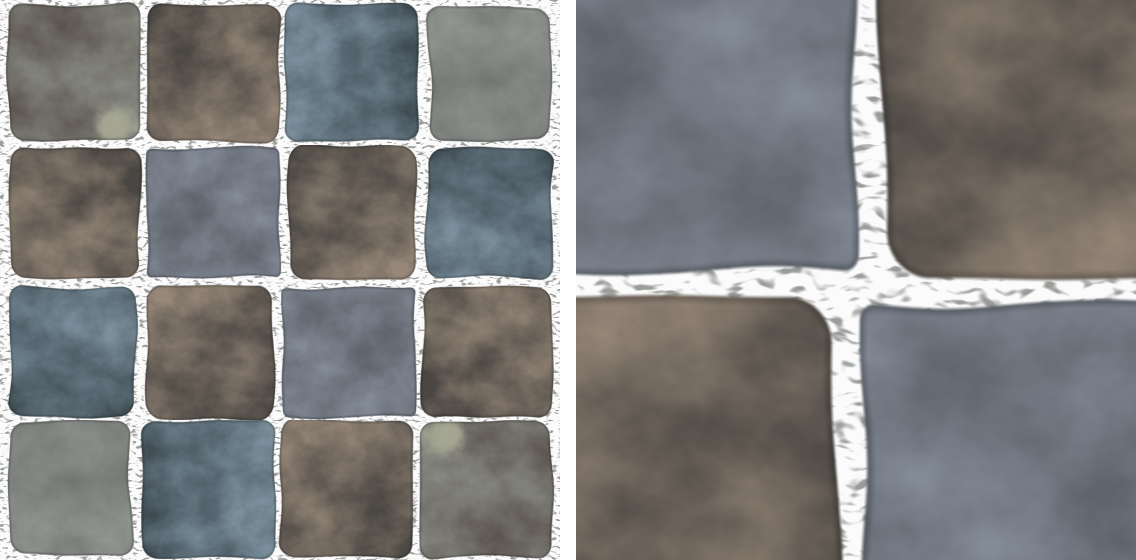
Left, the full canvas; right, a detail of the centre.
Reproduce this pattern procedurally as a WebGL 2 fragment shader.

```glsl
#version 300 es
precision highp float;
// Four by four weathered stone tiles with wavy edges, set in streaky white grout.

uniform vec2 u_resolution;
out vec4 fragColor;

const float TILES = 4.0;
const vec2 PITCH = vec2(0.247, 0.2463);
const float FIRST_ROW = 0.126;
const vec4 ROW_Y = vec4(0.127, 0.371, 0.620, 0.870);   // tile centres, bottom to top
const vec4 ROW_X = vec4(0.125, 0.129, 0.134, 0.134);   // first centre in each row
const float EDGE_WOBBLE = 0.011;
const float WOBBLE_SCALE = 8.0;
const float EDGE_SOFTNESS = 0.0016;
const float RIM_WIDTH = 0.006;
const float RIM_SHADE = 0.76;
const float BLOTCH_SCALE = 11.0;
const vec2 STREAK_SCALE = vec2(80.0, 185.0);
const vec3 GROUT_WHITE = vec3(0.985);
const vec3 GROUT_GREY = vec3(0.60, 0.61, 0.60);
const vec3 LICHEN = vec3(0.67, 0.68, 0.59);
const vec2 LICHEN_CENTER = vec2(0.066, -0.094);

// Stone kinds: 0 taupe, 1 brown, 2 blue, 3 grey, 4 slate.
const vec3 STONE_DARK[5] = vec3[5](
    vec3(0.36, 0.335, 0.31), vec3(0.29, 0.275, 0.26), vec3(0.25, 0.30, 0.33),
    vec3(0.45, 0.465, 0.45), vec3(0.36, 0.38, 0.41));
const vec3 STONE_LIGHT[5] = vec3[5](
    vec3(0.53, 0.535, 0.51), vec3(0.56, 0.505, 0.45), vec3(0.47, 0.55, 0.60),
    vec3(0.57, 0.585, 0.57), vec3(0.52, 0.55, 0.60));

// Upper half of the layout; the lower half is the same turned by 180 degrees.
const int KIND[8] = int[8](0, 1, 2, 3, 1, 4, 1, 2);
const vec2 HALF_SIZE[8] = vec2[8](
    vec2(0.118, 0.123), vec2(0.118, 0.122), vec2(0.118, 0.121), vec2(0.109, 0.120),
    vec2(0.117, 0.116), vec2(0.119, 0.116), vec2(0.113, 0.120), vec2(0.112, 0.116));
const vec2 LIGHT_SLOPE[8] = vec2[8](
    vec2(0.22, -0.10), vec2(0.20, -0.22), vec2(-0.28, -0.05), vec2(0.0, 0.12),
    vec2(-0.20, -0.20), vec2(0.05, 0.05), vec2(0.20, -0.18), vec2(-0.05, -0.26));

vec2 randomGradient(vec2 cell) {
    vec3 h = fract(cell.xyx * vec3(0.1031, 0.1030, 0.0973));
    h += dot(h, h.yzx + 33.33);
    float angle = 6.2832 * fract((h.x + h.y) * h.z);
    return vec2(cos(angle), sin(angle));
}

float gradientNoise(vec2 p) {
    vec2 i = floor(p), f = p - i;
    vec2 u = f * f * f * (f * (f * 6.0 - 15.0) + 10.0);
    vec2 e = vec2(1.0, 0.0);
    float low = mix(dot(randomGradient(i), f),
                    dot(randomGradient(i + e), f - e), u.x);
    float high = mix(dot(randomGradient(i + e.yx), f - e.yx),
                     dot(randomGradient(i + 1.0), f - 1.0), u.x);
    return mix(low, high, u.y);
}

float fractalNoise(vec2 p) {
    float sum = 0.0, amplitude = 1.0;
    for (int octave = 0; octave < 5; octave++) {
        sum += amplitude * gradientNoise(p);
        p = mat2(1.6, 1.2, -1.2, 1.6) * p + 19.7;
        amplitude *= 0.56;
    }
    return sum;
}

float roundedBox(vec2 p, vec2 halfSize, float radius) {
    vec2 q = abs(p) - halfSize + radius;
    return length(max(q, 0.0)) + min(max(q.x, q.y), 0.0) - radius;
}

vec3 groutColor(vec2 uv) {
    vec2 p = uv * STREAK_SCALE;
    p.y += 1.4 * gradientNoise(uv * 45.0);
    float streak = gradientNoise(p + 7.3) + 0.4 * gradientNoise(p * 1.9 + 41.0);
    return mix(GROUT_WHITE, GROUT_GREY, smoothstep(0.03, 0.50, streak));
}

vec3 stoneColor(vec2 local, int id, vec2 seed) {
    int kind = KIND[id];
    float blotch = fractalNoise(local * BLOTCH_SCALE * vec2(0.9, 1.1) + seed);
    float tone = 0.53 + dot(LIGHT_SLOPE[id], local / HALF_SIZE[id]) + 0.62 * blotch;
    vec3 color = mix(STONE_DARK[kind], STONE_LIGHT[kind], clamp(tone, 0.0, 1.1));
    if (kind == 0) {
        float reach = length((local - LICHEN_CENTER) * vec2(0.85, 1.0)) - 0.018 * blotch;
        color = mix(color, LICHEN, 0.85 * (1.0 - smoothstep(0.014, 0.042, reach)));
    }
    return color;
}

void main() {
    vec2 uv = gl_FragCoord.xy / u_resolution;

    // Find the tile, then fold the lower half onto the upper one.
    int row = int(clamp(round((uv.y - FIRST_ROW) / PITCH.y), 0.0, TILES - 1.0));
    float column = clamp(round((uv.x - ROW_X[row]) / PITCH.x), 0.0, TILES - 1.0);
    vec2 local = uv - vec2(ROW_X[row] + column * PITCH.x, ROW_Y[row]);
    bool turned = row < 2;
    if (turned) local = -local;
    int foldedColumn = turned ? 3 - int(column) : int(column);
    int foldedRow = turned ? row : 3 - row;
    int id = foldedRow * 4 + foldedColumn;
    vec2 seed = vec2(foldedColumn, foldedRow) * 17.3 + 31.6;

    // Wavy outline; slate has sharper corners.
    vec2 w = local * WOBBLE_SCALE + seed;
    vec2 bent = local + EDGE_WOBBLE * vec2(gradientNoise(w), gradientNoise(w + 53.1));
    float dist = roundedBox(bent, HALF_SIZE[id], KIND[id] == 4 ? 0.010 : 0.026);

    float softness = max(EDGE_SOFTNESS, 0.75 / min(u_resolution.x, u_resolution.y));
    float cover = 1.0 - smoothstep(-softness, softness, dist);
    float rim = mix(RIM_SHADE, 1.0, smoothstep(0.0, RIM_WIDTH, -dist));
    vec3 stone = stoneColor(local, id, seed) * rim;
    fragColor = vec4(mix(groutColor(uv), stone, cover), 1.0);
}
```
